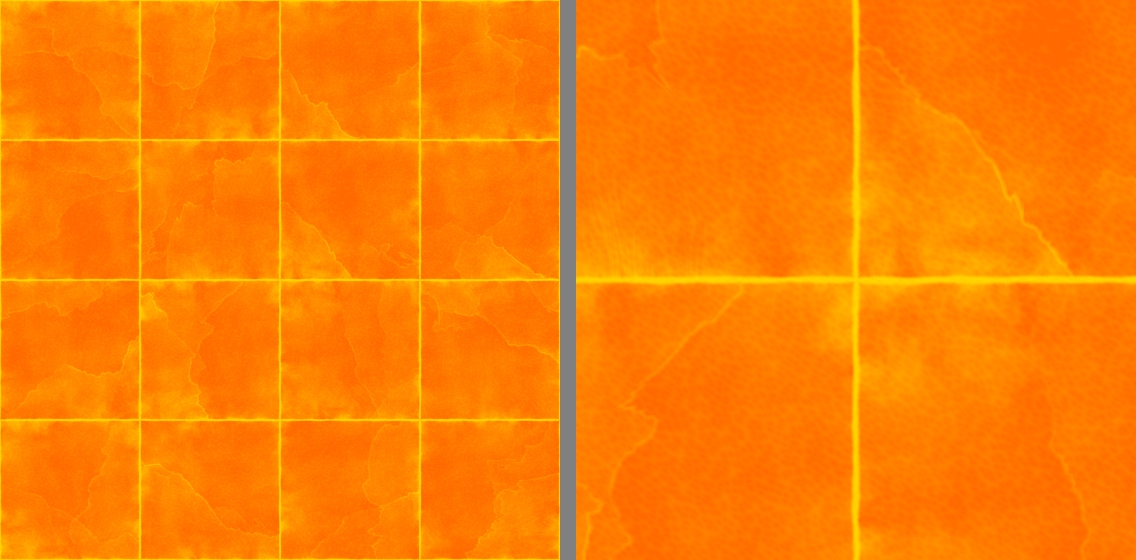
Left, the full canvas; right, a detail of the centre.
Give the GLSL for this texture, as a three.js fragment shader.

```glsl
// Four by four orange slate tiles with thin yellow joints. Each tile gets its own
// seed for cloudy mottling, cleft ledges (contours of layered sines), cellular grain
// and worn edges. Seeds wrap across the canvas, and all tile borders lie under joints.
#define TILES 4.0
#define JOINT_HALF 0.0075
#define JOINT_SOFT 0.006
#define LEDGE_WIDTH 0.007
#define LEDGE_GLOW 0.26
#define MOTTLE 0.17
#define GRAIN 0.17
#define WEAR 0.50
#define BASE_TONE 0.10
#define ROCK vec3(1.0, 0.43, 0.0)
#define GROUT vec3(1.0, 0.84, 0.0)

varying vec2 vUv;

float hash(vec2 p) {
  return fract(sin(dot(p, vec2(127.1, 311.7))) * 4375.85);
}

// Rotated, warped sines; each layer is finer and fainter
float layers(vec2 p, float seed) {
  float sum = 0.0;
  float amp = 0.5;
  for (int i = 0; i < 6; i++) {
    p = mat2(0.8, 0.6, -0.6, 0.8) * p * 1.9 + vec2(seed, seed * 1.7);
    p += 0.5 * sin(p.yx * 1.1 + seed);
    sum += amp * sin(p.x) * sin(p.y);
    amp *= 0.52;
  }
  return sum;
}

// Distance to the nearest scattered point
float cellular(vec2 p, float seed) {
  vec2 cell = floor(p);
  float nearest = 2.0;
  for (int y = -1; y <= 1; y++) {
    for (int x = -1; x <= 1; x++) {
      vec2 c = cell + vec2(float(x), float(y));
      vec2 point = c + vec2(hash(c + seed), hash(c + seed + 19.3));
      nearest = min(nearest, length(point - p));
    }
  }
  return nearest;
}

// Slanted height field whose zero contour is the ledge
float ledgeField(vec2 q, float seed) {
  float angle = 6.2832 * hash(vec2(seed, 2.3));
  float offset = mix(-0.05, 0.32, hash(vec2(seed, 5.1)));
  float warp = mix(0.18, 0.42, pow(hash(vec2(seed, 8.7)), 2.0));
  return dot(q - 0.5, vec2(cos(angle), sin(angle))) - offset
       + warp * layers(q * 2.0, seed);
}

// Bright broken rim, pale fading upper side, slight shade below
float ledge(vec2 q, float seed, float patches) {
  float e = 0.004;
  float h = ledgeField(q, seed);
  vec2 slope = vec2(ledgeField(q + vec2(e, 0.0), seed),
                    ledgeField(q + vec2(0.0, e), seed)) - h;
  float d = h / max(length(slope) / e, 0.5);
  float rim = 1.0 - smoothstep(0.2 * LEDGE_WIDTH, 1.4 * LEDGE_WIDTH, abs(d));
  float upper = smoothstep(-0.004, 0.004, d);
  float pale = upper * exp(-max(d, 0.0) * 9.0);
  float shade = (1.0 - upper) * exp(min(d, 0.0) * 25.0);
  return LEDGE_GLOW * rim * mix(0.25, 1.0, patches)
       + 0.16 * pale * mix(0.35, 1.0, patches) - 0.03 * shade;
}

void main() {
  // Tile address, local position and wrapped seed
  vec2 grid = vUv * TILES;
  vec2 q = fract(grid);
  vec2 id = mod(floor(grid), TILES);
  float seed = 3.0 + 37.0 * hash(id + 1.7);
  vec2 border = min(q, 1.0 - q);
  float edge = min(border.x, border.y);

  // Stone surface
  float cloud = layers(q * 3.0, seed + 4.0);
  float speck = layers(q * 11.0, seed + 9.0);
  float patches = smoothstep(-0.3, 0.4, layers(q * 2.6, seed + 13.0));
  vec2 streak = mat2(0.8, 0.6, -0.6, 0.8) * q * vec2(42.0, 68.0);
  float grain = cellular(streak, floor(seed)) - 0.48;
  float tone = BASE_TONE + MOTTLE * cloud + 0.07 * speck + GRAIN * grain;
  tone += 0.04 * (hash(id + 6.1) - 0.5);

  // Two ledges, the second fainter
  tone += ledge(q, seed, patches);
  tone += 0.65 * ledge(q, seed + 21.0, 1.0 - patches);

  // Patchy wear creeping in from the edges
  float reach = mix(0.025, 0.10, patches) * mix(0.5, 1.3, hash(id + 3.9));
  float worn = exp(-edge / reach) * clamp(0.55 + 0.8 * cloud + 0.9 * speck, 0.0, 1.2);
  tone += WEAR * worn * mix(0.4, 1.0, patches);

  // Joints with slightly ragged sides
  float ragged = JOINT_HALF + 0.004 * speck;
  float joint = 1.0 - smoothstep(ragged - JOINT_SOFT, ragged + JOINT_SOFT, edge);
  tone = mix(clamp(tone, -0.04, 0.9), 0.96 + 0.1 * grain, joint);

  gl_FragColor = vec4(mix(ROCK, GROUT, tone), 1.0);
}
```
